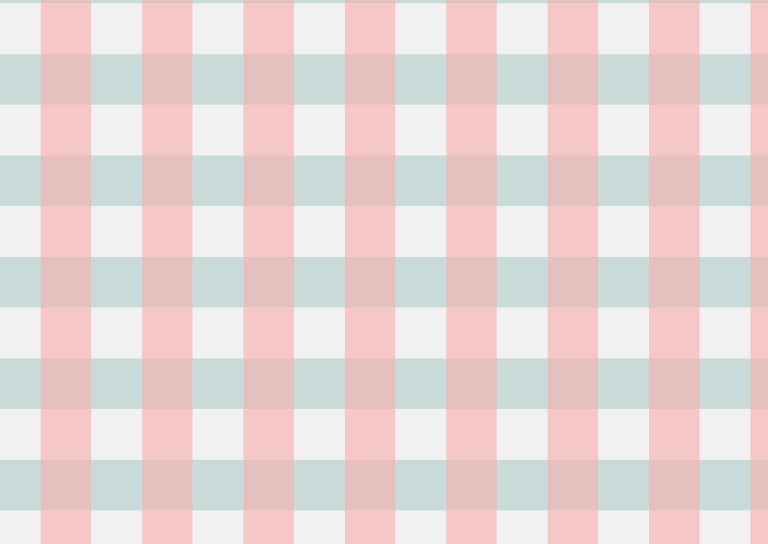
This pattern is drawn by a WebGL 2 fragment shader. Its source:

```glsl
#version 300 es
precision highp float;

uniform vec2 u_resolution;
out vec4 fragColor;

// Lengths are fractions of the canvas height
const float PERIOD = 0.1864;
const float BAND_WIDTH = 0.0928;
const float FIRST_COLUMN = 0.0747;
const float FIRST_ROW = 0.0620;

const vec3 CLOTH = vec3(0.946, 0.946, 0.945);
const vec3 TEAL = vec3(0.785, 0.858, 0.848);
const vec3 PINK_DYE = vec3(0.969, 0.690, 0.686);
const float PINK_OPACITY = 0.63;

// Coverage of evenly repeated bands, the first one beginning at start
float bands(float coord, float start, float period, float width, float pixel) {
    float centred = coord - start - 0.5 * width;
    float offset = abs(fract(centred / period + 0.5) - 0.5) * period;
    return clamp((0.5 * width - offset) / pixel + 0.5, 0.0, 1.0);
}

// Lays a translucent colour over a base
vec3 layer(vec3 base, vec3 tint, float opacity) {
    return mix(base, tint, opacity);
}

void main() {
    vec2 p = gl_FragCoord.xy / u_resolution.y;
    float pixel = 1.0 / u_resolution.y;

    float row = bands(p.y, FIRST_ROW, PERIOD, BAND_WIDTH, pixel);
    float column = bands(p.x, FIRST_COLUMN, PERIOD, BAND_WIDTH, pixel);

    // Opaque teal rows under translucent pink columns
    vec3 colour = layer(CLOTH, TEAL, row);
    colour = layer(colour, PINK_DYE, column * PINK_OPACITY);
    fragColor = vec4(colour, 1.0);
}
```
